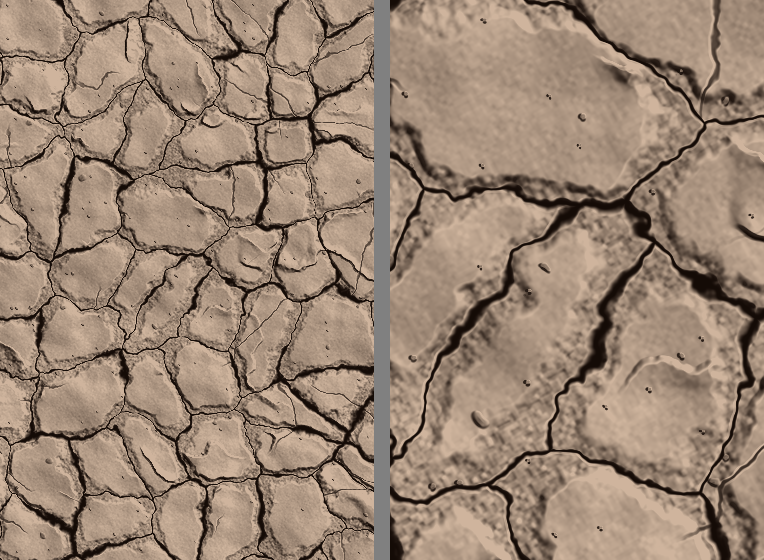
Left: the whole. Right: its middle third, enlarged.
This texture is drawn by a WebGL 2 fragment shader. Its source:

```glsl
#version 300 es
precision highp float;

uniform vec2 u_resolution;
out vec4 fragColor;

struct Plate { float edge; float softEdge; vec2 local; vec2 id; };
struct Ground { float height; float crack; float hairline; float top; float pebble; };

vec2 hash22(vec2 p) {
  vec3 a = fract(p.xyx * vec3(0.1031, 0.1030, 0.0973));
  a += dot(a, a.yzx + 33.33);
  return fract((a.xx + a.yz) * a.zy);
}

float noise(vec2 p) {
  vec2 i = floor(p), f = fract(p);
  vec2 u = f * f * f * (f * (f * 6.0 - 15.0) + 10.0);
  float low = mix(hash22(i).x, hash22(i + vec2(1, 0)).x, u.x);
  float high = mix(hash22(i + vec2(0, 1)).x, hash22(i + vec2(1, 1)).x, u.x);
  return mix(low, high, u.y);
}

vec2 wobble(vec2 p, float scale, float amount) {
  return amount * (vec2(noise(p * scale), noise(p * scale + 43.7)) - 0.5);
}

vec2 turn(vec2 p, float angle) {
  float c = cos(angle), s = sin(angle);
  return mat2(c, s, -s, c) * p;
}

vec2 site(vec2 cell) {
  return cell + 0.5 + 0.84 * (hash22(cell) - 0.5);
}

// Voronoi cell with exact and corner-rounded border distance
Plate findPlate(vec2 p) {
  vec2 base = floor(p), id = base;
  float nearest = 9.0;
  for (int y = -1; y <= 1; y++)
  for (int x = -1; x <= 1; x++) {
    vec2 cell = base + vec2(x, y);
    vec2 d = site(cell) - p;
    if (dot(d, d) < nearest) { nearest = dot(d, d); id = cell; }
  }
  vec2 own = site(id) - p;
  float edge = 9.0, sum = 0.0;
  for (int y = -2; y <= 2; y++)
  for (int x = -2; x <= 2; x++) {
    if (x == 0 && y == 0) continue;
    vec2 other = site(id + vec2(x, y)) - p;
    float d = dot(0.5 * (own + other), normalize(other - own));
    edge = min(edge, d);
    sum += exp(-13.0 * d);
  }
  return Plate(edge, -log(sum) / 13.0, -own, id);
}

// Sparse small stones on a jittered grid
float pebbles(vec2 p, float scale, float share) {
  vec2 cell = floor(p * scale);
  vec2 rnd = hash22(cell + 91.0);
  vec2 centre = 0.3 + 0.4 * hash22(cell + 57.0);
  float radius = mix(0.08, 0.2, rnd.y * rnd.y);
  float d = length(fract(p * scale) - centre + wobble(p, 18.0, 0.12));
  return step(rnd.x, share) * (1.0 - smoothstep(0.35 * radius, radius, d));
}

Ground ground(vec2 p) {
  vec2 q = p + wobble(p, 0.55, 0.55) + wobble(p, 1.6, 0.26)
             + wobble(p, 5.0, 0.09) + wobble(p, 13.0, 0.035) + wobble(p, 30.0, 0.014);
  Plate plate = findPlate(q);
  vec2 rnd = hash22(plate.id + 31.0);

  // Open cracks between plates, fine splits across them
  float width = mix(0.012, 0.042, smoothstep(0.42, 0.92, noise(p * 1.7 + 7.0)));
  width *= 0.6 + 0.8 * noise(p * 9.0 + 4.0);
  float crack = 1.0 - smoothstep(0.2 * width, 1.5 * width, plate.edge);
  vec2 across = turn(plate.local, 6.2832 * rnd.x);
  float bend = 0.16 * (noise(p * 2.2 + 5.0) - 0.5);
  float reach = step(0.35, rnd.y) * smoothstep(0.4, 0.65, noise(p * 1.3 + 17.0));
  float hairline = reach * (1.0 - smoothstep(0.003, 0.02, abs(across.x + bend)));

  // Raised top, crumbly rim
  float ragged = 0.13 * (noise(p * 2.7 + 3.0) - 0.5) + 0.06 * (noise(p * 8.0) - 0.5)
               + 0.025 * (noise(p * 19.0) - 0.5);
  float top = smoothstep(0.035, 0.12, plate.softEdge + ragged);

  // Curled flakes: a crisp step that falls away gently
  vec2 bent = turn(q, 0.6);
  float peel = noise(bent * vec2(1.1, 1.9) + 23.0) - 0.52;
  float flake = smoothstep(0.0, 0.05, peel) * (1.0 - smoothstep(0.03, 0.28, peel));
  flake *= smoothstep(0.45, 0.8, noise(p * 1.5 + 61.0));

  float grit = 0.009 * (noise(turn(p, 0.5) * 19.0) - 0.5)
             + 0.009 * (noise(turn(p, 1.1) * 38.0) - 0.5);
  float pebble = max(pebbles(p, 3.5, 0.06), pebbles(p + 8.3, 8.0, 0.07));

  float height = top * (0.022 + 0.022 * rnd.y + 0.055 * flake)
    + 0.075 * noise(turn(p, 0.4) * 1.9 + 2.0) + 0.02 * noise(turn(p, 0.9) * 4.6 + 9.0)
    + grit * mix(1.0, 0.22, top)
    + 0.02 * pebble - 1.1 * width * crack - 0.009 * hairline;
  return Ground(height, crack, hairline, top, pebble);
}

vec3 clayColor(float tone) {
  return tone * vec3(1.0, 0.91, 0.81) - vec3(0.0, 0.03, 0.04);
}

void main() {
  vec2 p = gl_FragCoord.xy / u_resolution.y * 8.6 + 20.0;
  vec3 sun = normalize(vec3(0.55, 0.50, 0.72));
  Ground g = ground(p);

  // Slope lighting
  float eps = 0.013;
  float dx = ground(p + vec2(eps, 0.0)).height - g.height;
  float dy = ground(p + vec2(0.0, eps)).height - g.height;
  float diffuse = max(dot(normalize(vec3(-dx, -dy, eps)), sun), 0.0) / sun.z;

  // Short cast shadows towards the sun
  float shadow = 0.0;
  float rise = 0.8 * sun.z / length(sun.xy);
  for (int i = 1; i <= 2; i++) {
    float reach = 0.035 * float(i);
    float blocker = ground(p + normalize(sun.xy) * reach).height;
    shadow = max(shadow, smoothstep(-0.008, 0.03, blocker - g.height - rise * reach));
  }

  float tone = 0.705 * (0.25 + 0.75 * diffuse);
  tone *= mix(0.88, 1.0, g.top) * (1.0 + 0.12 * (noise(p * 0.9) - 0.5));
  tone *= 1.0 + mix(0.2, 0.07, g.top) * (noise(p * 33.0) - 0.5);
  tone *= (1.0 - 0.6 * shadow) * (1.0 - 0.35 * g.pebble);
  tone = mix(tone, 0.22, 0.75 * g.hairline);
  tone = mix(tone, 0.08, g.crack);
  fragColor = vec4(clayColor(clamp(tone, 0.08, 0.81)), 1.0);
}
```
